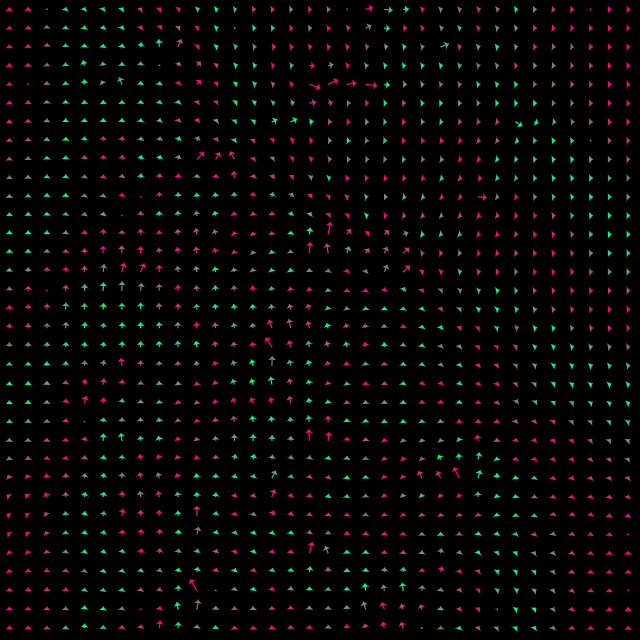
Give the GLSL for this pattern, as a three.js fragment shader.

```glsl
varying vec2 vUv;

const float CELLS = 34.0;
const float GRID_SCALE = 512.0 / 15.0;
const float HEAD_SIZE = 0.19;
const float SHAFT_HALF_WIDTH = 0.032;
const float TAU = 6.2831853;
const vec3 PINK = vec3(1.0, 0.0, 0.5);
const vec3 GREEN = vec3(0.0, 1.0, 0.5);

float hash(vec2 p) {
  return fract(sin(dot(p, vec2(127.1, 311.7))) * 43758.5453);
}

float noise(vec2 p) {
  vec2 i = floor(p);
  vec2 f = fract(p);
  f = f * f * (3.0 - 2.0 * f);
  return mix(mix(hash(i), hash(i + vec2(1.0, 0.0)), f.x),
             mix(hash(i + vec2(0.0, 1.0)), hash(i + vec2(1.0, 1.0)), f.x), f.y);
}

// Soft disc: 1 at its centre, 0 beyond the radius
float blob(vec2 p, vec2 centre, float radius) {
  return 1.0 - smoothstep(0.0, radius, distance(p, centre));
}

// Calm at the left and right borders, restless between them
float turbulence(vec2 pos) {
  return smoothstep(0.0, 0.3, pos.x) * smoothstep(0.0, 0.35, 1.0 - pos.x);
}

// Scattered strong gusts, plus a few steady windy spots
float gustAt(vec2 cell, vec2 pos) {
  float scattered = smoothstep(0.72, 0.98, noise(cell * 0.47 + 8.3)) * turbulence(pos);
  float spots = 0.7 * blob(pos, vec2(0.59, 0.98), 0.08)
              + 0.7 * blob(pos, vec2(0.61, 0.05), 0.09)
              + 0.5 * blob(pos, vec2(0.2, 0.59), 0.1);
  return min(scattered + spots, 1.0);
}

// Heading turns from up at the lower left to right at the upper right
float headingAt(vec2 cell, vec2 pos, float gust) {
  float diagonal = pos.x + pos.y - 0.1 * smoothstep(0.8, 1.0, pos.x);
  float angle = 0.25 * TAU * (1.0 - smoothstep(0.98, 1.4, diagonal));
  angle += 0.9 * (noise(cell * 0.23 + 3.1) - 0.5) * turbulence(pos);
  angle += 1.1 * blob(pos, vec2(0.02, 0.19), 0.11);
  angle -= 1.0 * blob(pos, vec2(0.8, 0.08), 0.13);
  return angle + gust * 2.2 * (noise(cell * 0.6 + 21.7) - 0.5);
}

float lengthAt(vec2 cell, vec2 pos, float gust) {
  float breeze = blob(pos, vec2(0.27, 0.45), 0.65);
  float ripple = noise(cell * 0.38 + 15.2);
  return 0.11 + 0.24 * breeze * ripple + 0.06 * ripple * turbulence(pos)
       + gust * (0.2 + 0.4 * hash(cell + 4.7));
}

// Horizontal colour bands, broken up by noise in the restless part
vec3 tintAt(vec2 cell, vec2 pos, float len) {
  float h = 2.0 * pos.y - 1.0;
  float band = 1.0 - sign(h) * (1.0 - pow(1.0 - abs(h), 2.5));
  float scatter = 1.4 * noise(cell * 0.4 + 31.0) + 0.45 * hash(cell + 9.0);
  float blend = 0.5 - 0.5 * cos(TAU * (band + scatter * turbulence(pos)));
  blend *= 1.0 - smoothstep(0.42, 0.6, len);
  return mix(PINK, GREEN, blend);
}

// Arrow from the origin along dir, with a right-angled solid head
float arrowDistance(vec2 p, vec2 dir, float len, float headSize) {
  float along = dot(p, dir);
  float across = abs(dot(p, vec2(-dir.y, dir.x)));
  float head = max((across + along - len) * 0.7071, len - headSize - along);
  float shaft = max(across - SHAFT_HALF_WIDTH, abs(along - 0.5 * len) - 0.5 * len);
  return min(head, shaft);
}

void main() {
  // Grid is anchored to the top left corner
  vec2 grid = vUv * GRID_SCALE - vec2(0.0, GRID_SCALE - CELLS);
  float pixel = fwidth(vUv.x) * GRID_SCALE;
  vec3 color = vec3(0.0);

  // Long arrows reach into neighbouring cells
  for (int j = -1; j <= 1; j++) {
    for (int i = -1; i <= 1; i++) {
      vec2 cell = floor(grid) + vec2(float(i), float(j));
      vec2 inside = step(vec2(0.0), cell) * step(cell, vec2(CELLS - 1.0));
      vec2 pos = clamp((cell + 0.5) / CELLS, 0.0, 1.0);
      float gust = gustAt(cell, pos);
      float angle = headingAt(cell, pos, gust);
      float len = lengthAt(cell, pos, gust);

      // A few still cells shrink to a dot
      float still = step(hash(cell + 2.3), 0.008);
      len = mix(len, 0.05, still);
      float headSize = mix(HEAD_SIZE, 0.07, still);

      float d = arrowDistance(grid - cell - 0.5, vec2(cos(angle), sin(angle)), len, headSize);
      float cover = clamp(0.5 - d / pixel, 0.0, 1.0) * inside.x * inside.y;
      color = mix(color, tintAt(cell, pos, len), cover);
    }
  }
  gl_FragColor = vec4(color, 1.0);
}
```
